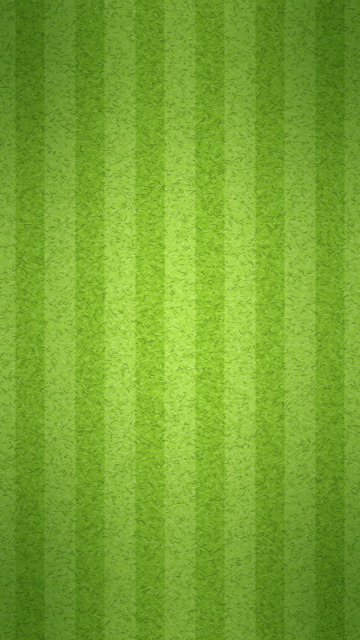
This texture is drawn by a WebGL 2 fragment shader. Its source:

```glsl
#version 300 es
precision highp float;
// Mown lawn: six pairs of light and dark vertical stripes, short grass blades, darkened borders.
uniform vec2 u_resolution;
out vec4 fragColor;

const float PI = 3.14159265;
const float STRIPE_PAIRS = 6.0;
const float DARK_SHARE = 0.485;
const vec2 BLADE_CELLS = vec2(72.0, 128.0);
const int BLADE_LAYERS = 3;

const vec3 LIGHT_GRASS = vec3(0.69, 0.88, 0.30);
const vec3 DARK_GRASS = vec3(0.58, 0.80, 0.18);
const vec3 PALE_BLADE = vec3(0.81, 0.94, 0.54);
const vec3 OLIVE_BLADE = vec3(0.47, 0.64, 0.20);

// Four random values from an integer cell and a layer number.
vec4 hash4(vec2 cell, float layer) {
    vec4 p = fract(vec4(cell.xyx, layer + cell.y) * vec4(0.1031, 0.1030, 0.0973, 0.1099));
    p += dot(p, p.wzxy + 33.33 + layer);
    return fract((p.xxyz + p.yzzw) * p.zywx);
}

// Coverage from a signed distance, softened over one pixel.
float coverage(float dist, float pixel) {
    return clamp(0.5 - dist / pixel, 0.0, 1.0);
}

// Curved sliver along x, tapering to both ends.
float bladeDistance(vec2 p, float halfLength, float halfWidth, float bend) {
    float t = p.x / halfLength;
    float side = abs(p.y + bend * (t * t - 0.4)) - halfWidth * (1.0 - t * t);
    return max(side, abs(p.x) - halfLength);
}

vec2 rotate(vec2 p, float angle) {
    float c = cos(angle), s = sin(angle);
    return vec2(c * p.x + s * p.y, c * p.y - s * p.x);
}

// Amounts of olive (x) and pale (y) blades; cells wrap at the canvas edges.
vec2 bladeCover(vec2 uv, vec2 cells, float pixel) {
    vec2 cover = vec2(0.0);
    for (int layer = 0; layer < BLADE_LAYERS; layer++) {
        float seed = float(layer) * 7.31;
        vec2 grid = uv * cells + 0.37 * float(layer);
        vec2 home = floor(grid);
        for (int j = -1; j <= 1; j++) {
            for (int i = -1; i <= 1; i++) {
                vec2 cell = home + vec2(i, j);
                vec2 id = mod(cell, cells);
                vec4 place = hash4(id, seed + 1.0);
                vec4 form = hash4(id, seed + 4.7);
                vec2 local = rotate(grid - cell - place.xy, (place.z - 0.5) * 2.2);
                float dist = bladeDistance(local, mix(0.3, 0.72, form.x),
                                           mix(0.09, 0.18, form.y), (form.z - 0.5) * 0.4);
                float amount = coverage(dist, pixel) * mix(0.3, 1.0, place.w);
                vec2 kind = form.w < 0.5 ? vec2(1.0, 0.0) : vec2(0.0, 1.0);
                cover = max(cover, amount * kind);
            }
        }
    }
    return cover;
}

// 1 inside the dark stripe centred in each pair.
float darkStripe(float x, float pairs, float share, float pixel) {
    float dist = abs(fract(x * pairs) - 0.5) - 0.5 * share;
    return coverage(dist, pixel);
}

// Smooth periodic falloff from the centre; red and blue fade fastest.
vec3 borderShade(vec2 uv) {
    vec2 s = sin(PI * (uv - 0.5));
    vec2 away = pow(s * s, vec2(1.15));
    float fade = dot(away, vec2(0.18, 0.26));
    return 1.0 - fade * vec3(1.22, 1.0, 1.4);
}

void main() {
    vec2 uv = gl_FragCoord.xy / u_resolution;
    float pixel = 1.0 / u_resolution.x;

    // Mown stripes
    float dark = darkStripe(uv.x, STRIPE_PAIRS, DARK_SHARE, pixel * STRIPE_PAIRS);
    vec3 color = mix(LIGHT_GRASS, DARK_GRASS, dark);

    // Blades, tinted toward the stripe they lie on
    vec2 blades = bladeCover(uv, BLADE_CELLS, 0.85 * pixel * BLADE_CELLS.x);
    color = mix(color, mix(OLIVE_BLADE, OLIVE_BLADE * 0.88, dark), blades.x * 0.76);
    color = mix(color, mix(PALE_BLADE, LIGHT_GRASS, dark * 0.45), blades.y * 0.72);

    fragColor = vec4(color * borderShade(uv), 1.0);
}
```
